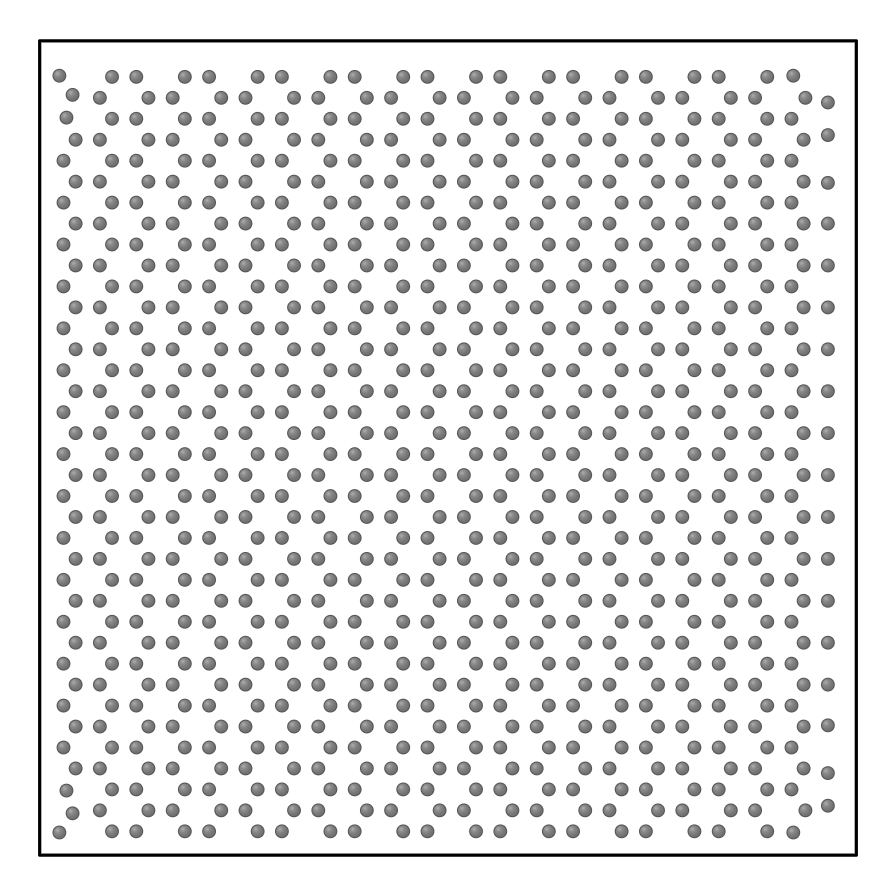
Give the GLSL for this pattern, as a Shadertoy shader.

```glsl
// A black square frame filled with small shaded grey beads in a honeycomb layout.
// Rows of bead pairs alternate by half a period; each pixel checks its nearby beads.
// The lattice loosens a little where the rows meet the corners of the frame.

const vec2 LATTICE_CENTER = vec2(0.5042, 0.4932);
const float PAIR_PERIOD = 0.08125;
const float PAIR_HALF_GAP = 0.01354;
const float ROW_STEP = 0.02339;
const float LAST_ROW = 18.0;
const vec2 BEAD_LIMITS = vec2(0.05, 0.93);
const float BEAD_RADIUS = 0.0077;
const vec2 FRAME_HALF_SIZE = vec2(0.4557, 0.4544);
const float FRAME_HALF_WIDTH = 0.0018;

float coverage(float dist, float pixel) {
    return clamp(0.5 - dist / pixel, 0.0, 1.0);
}

float boxDistance(vec2 p, vec2 halfSize) {
    vec2 d = abs(p) - halfSize;
    return length(max(d, 0.0)) + min(max(d.x, d.y), 0.0);
}

// Corner shift: x to the right, y away from the middle row.
vec2 cornerShift(float x, float rowsFromEdge) {
    vec2 shift = vec2(0.0);
    if (x < 0.09) {
        if (rowsFromEdge < 0.5) shift = vec2(-0.0046, 0.0013);
        else if (rowsFromEdge < 1.5) shift = vec2(-0.0034, 0.0033);
        else if (rowsFromEdge < 2.5) shift = vec2(0.0033, 0.0013);
    } else if (x > 0.91) {
        float damping = 1.0 - smoothstep(3.0, 6.0, rowsFromEdge);
        shift.y = -0.0052 * cos(1.5708 * (rowsFromEdge - 1.0)) * damping;
    } else if (x > 0.87 && rowsFromEdge < 1.5) {
        shift = vec2(0.002, 0.0013 * (1.0 - rowsFromEdge));
    }
    return shift;
}

// Nearest bead in one row, on one side of its pair.
vec2 beadCenter(float x, float row, float side) {
    float stagger = 0.5 * (1.0 - mod(abs(row), 2.0));
    float origin = LATTICE_CENTER.x + stagger * PAIR_PERIOD + side * PAIR_HALF_GAP;
    float column = floor((x - origin) / PAIR_PERIOD + 0.5);
    return vec2(origin + column * PAIR_PERIOD, LATTICE_CENTER.y + row * ROW_STEP);
}

// Grey ball lit from the upper left, with a thin dark rim.
vec3 beadColor(vec2 q) {
    float fromLight = length(q - vec2(-0.28, 0.32));
    float tone = mix(0.56, 0.44, smoothstep(0.1, 1.25, fromLight));
    tone += 0.1 * exp(-14.0 * fromLight * fromLight);
    tone = mix(tone, 0.33, smoothstep(0.74, 0.96, length(q)));
    return vec3(tone);
}

vec3 drawBeads(vec3 color, vec2 p, float pixel) {
    float nearestRow = floor((p.y - LATTICE_CENTER.y) / ROW_STEP + 0.5);
    for (int i = -1; i <= 1; i++) {
        float row = nearestRow + float(i);
        if (abs(row) > LAST_ROW + 0.5) continue;
        for (float side = -1.0; side < 1.5; side += 2.0) {
            vec2 center = beadCenter(p.x, row, side);
            if (center.x < BEAD_LIMITS.x || center.x > BEAD_LIMITS.y) continue;
            vec2 shift = cornerShift(center.x, LAST_ROW - abs(row));
            vec2 offset = p - center - shift * vec2(1.0, sign(row));
            float mask = coverage(length(offset) - BEAD_RADIUS, pixel);
            color = mix(color, beadColor(offset / BEAD_RADIUS), mask);
        }
    }
    return color;
}

void mainImage(out vec4 fragColor, in vec2 fragCoord) {
    // Square canvas units, centred on wider or taller views
    float pixel = 1.0 / min(iResolution.x, iResolution.y);
    vec2 p = (fragCoord - 0.5 * iResolution.xy) * pixel + 0.5;

    vec3 color = drawBeads(vec3(1.0), p, pixel);

    // Frame outline
    float frame = abs(boxDistance(p - 0.5, FRAME_HALF_SIZE)) - FRAME_HALF_WIDTH;
    color = mix(color, vec3(0.0), coverage(frame, pixel));

    fragColor = vec4(color, 1.0);
}
```
